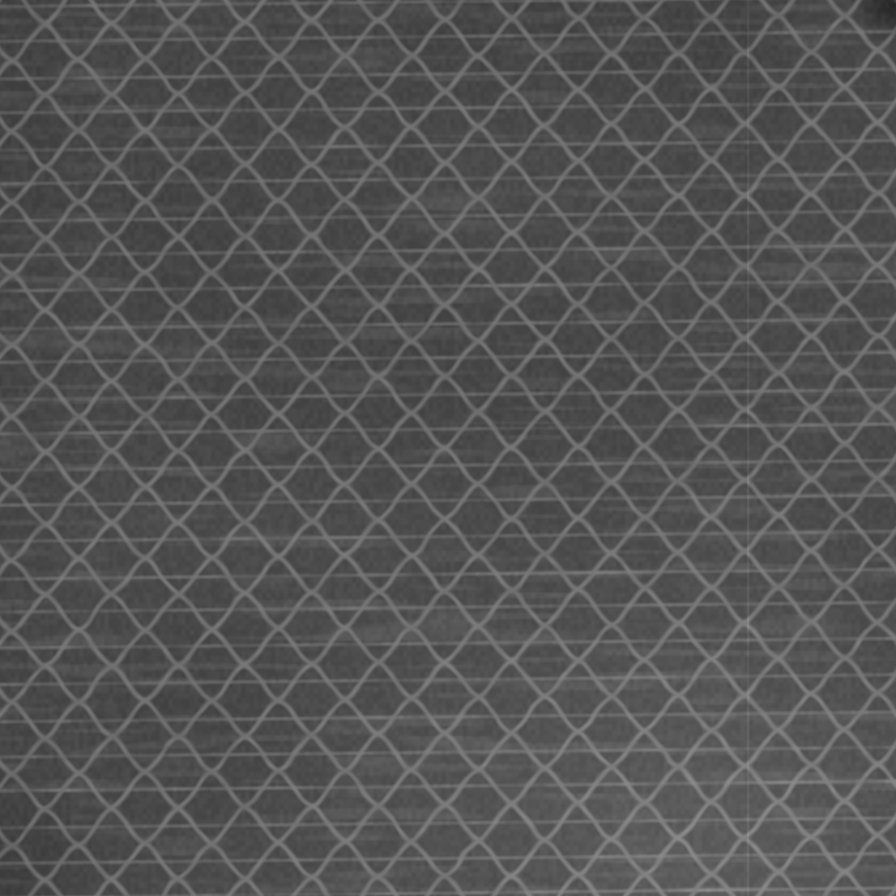
Give the GLSL for this pattern, as a Shadertoy shader.

```glsl
// A dark grey diamond mesh: wavy strands, steep in between and flat where they
// touch, with straight blurred threads woven across every cell.
// Noise bends the strands, breaks up the threads and adds streaks and haze.

#define REPEATS vec2(13.45, 12.55)
#define NODE_ORIGIN vec2(0.4965, 0.5000)
#define ROW_TILT 0.011
#define STRAND_ROUNDING 0.55
#define STRAND_HALF_WIDTH 0.0025
#define STRAND_SOFTNESS 0.0025
#define NODE_FILLET 0.0030
#define THREAD_HALF_WIDTH 0.0019
#define WOBBLE 0.0024
#define CELL_GREY 0.279
#define STRAND_GREY 0.452
#define THREAD_GAIN 0.115

const float TAU = 6.2831853;

float hash(vec2 p) {
    vec3 q = fract(vec3(p.xyx) * 0.1031);
    q += dot(q, q.yzx + 33.33);
    return fract((q.x + q.y) * q.z);
}

float noise(vec2 p) {
    vec2 i = floor(p), f = fract(p);
    f = f * f * (3.0 - 2.0 * f);
    return mix(mix(hash(i), hash(i + vec2(1, 0)), f.x),
               mix(hash(i + vec2(0, 1)), hash(i + vec2(1, 1)), f.x), f.y);
}

// Distance to the nearest integer
float toInteger(float x) {
    return abs(fract(x + 0.5) - 0.5);
}

float smoothMin(float a, float b, float k) {
    float h = max(k - abs(a - b), 0.0) / k;
    return min(a, b) - 0.25 * h * h * k;
}

// Soft line profile, never sharper than one pixel
float band(float d, float halfWidth, float softness, float pixel) {
    float s = max(softness, 0.7 * pixel);
    return 1.0 - smoothstep(halfWidth - s, halfWidth + s, d);
}

// Distance to zigzag strands whose turns are rounded towards a cosine wave
float strandDistance(vec2 q) {
    float x = toInteger(q.x);
    float wave = mix(x, 0.25 - 0.25 * cos(TAU * x), STRAND_ROUNDING);
    float slope = mix(1.0, 0.25 * TAU * sin(TAU * x), STRAND_ROUNDING);
    float scale = length(vec2(slope * REPEATS.x, REPEATS.y));
    float rising = toInteger(q.y - wave) / scale;
    float falling = toInteger(q.y + wave) / scale;
    return smoothMin(rising, falling, NODE_FILLET);
}

// Two uneven threads per cell, midway between the rows of nodes
float threads(vec2 uv, vec2 q, float pixel) {
    float t = 2.0 * q.y;
    float row = floor(t);
    float shift = (hash(vec2(row, 50.0)) - 0.5) * 0.10;
    float d = abs(fract(t) - 0.5 + shift) / (2.0 * REPEATS.y);
    float wear = 0.35 + 0.85 * noise(vec2(uv.x * 30.0, row * 7.3 + 90.0));
    return band(d, THREAD_HALF_WIDTH, 0.0019, pixel) * wear;
}

// Faint extra threads that come and go along the rows
float looseThreads(vec2 uv) {
    float n = noise(vec2(uv.x * 10.0, uv.y * 125.0 + 40.0));
    return smoothstep(0.55, 0.95, n);
}

// Broad light: haze at the lower right, dim left side and top right corner
float lighting(vec2 uv) {
    vec2 h = (uv - vec2(0.80, 0.05)) / vec2(0.36, 0.25);
    float haze = 0.075 * exp(-dot(h, h));
    float corner = 0.13 * (1.0 - smoothstep(0.0, 0.06, length(uv - 1.0)));
    float side = 0.018 * (1.0 - smoothstep(0.0, 0.12, uv.x));
    return haze - corner - side + 0.030 * (noise(uv * 5.0) - 0.5);
}

void mainImage(out vec4 fragColor, in vec2 fragCoord) {
    float pixel = 1.0 / iResolution.y;
    vec2 uv = fragCoord * pixel;

    // Lattice coordinates: nodes at integers and at half-integer pairs
    vec2 p = uv - NODE_ORIGIN;
    p.y -= ROW_TILT * p.x;
    vec2 bend = vec2(noise(uv * 62.0), noise(uv * 55.0 + 70.0)) - 0.5;
    vec2 q = (p + bend * WOBBLE) * REPEATS;

    // Fabric inside the cells
    float grain = noise(uv * vec2(210.0, 170.0) + 300.0) - 0.5;
    float grey = CELL_GREY + 0.045 * grain;
    grey += 0.045 * looseThreads(uv);
    grey += THREAD_GAIN * threads(uv, p * REPEATS, pixel);

    // Strands of uneven brightness
    float strand = band(strandDistance(q), STRAND_HALF_WIDTH, STRAND_SOFTNESS, pixel);
    float wear = 0.06 * (noise(uv * vec2(70.0, 110.0) + 20.0) - 0.5);
    grey = mix(grey, STRAND_GREY + wear, 0.93 * strand);

    // Thin vertical seam
    float seam = band(abs(uv.x - 0.835), 0.0010, 0.0012, pixel);
    grey += 0.07 * seam * (0.4 + 0.6 * noise(vec2(3.0, uv.y * 20.0)));

    grey += lighting(uv);
    fragColor = vec4(vec3(clamp(grey, 0.0, 1.0)), 1.0);
}
```
